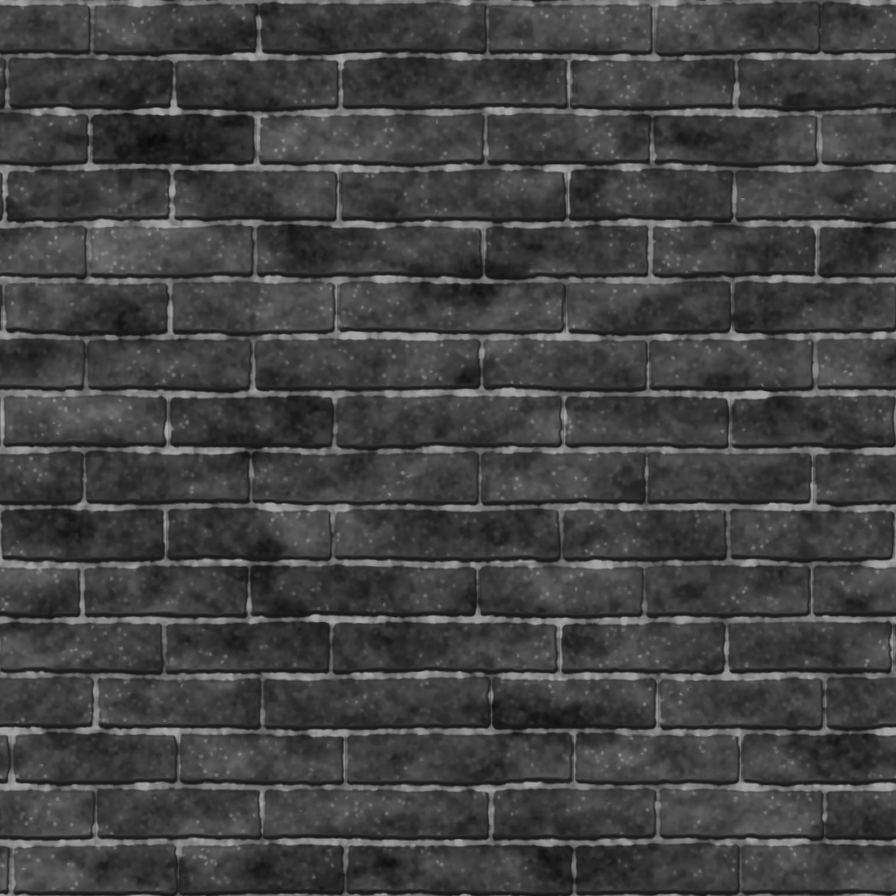
Give the GLSL for this texture, as a WebGL 1 fragment shader.

```glsl
precision highp float;
// Seamless weathered charcoal brick wall: sixteen courses, each with one long and four short bricks.

uniform vec2 u_resolution;

const float TAU = 6.2831853;
const float COURSES = 16.0;
const float LONG_BRICK = 0.2552;          // width of the long brick
const float SHORT_BRICK = 0.1862;         // width of the four others
const float LONG_START = 0.3815;          // left end of the long brick, even courses
const float COURSE_SHIFT = 0.0925;        // odd courses sit this far to the left
const vec2 JOINT_HALF = vec2(0.0021, 0.0031);
const float CORNER_RADIUS = 0.005;
const float EDGE_WEAR = 0.0036;           // raggedness of brick edges
const float EDGE_SOFTNESS = 0.0016;
const vec2 SHADOW_OFFSET = vec2(0.0018, -0.0046);
const vec3 SHADOW_COLOR = vec3(0.095);
const vec3 BRICK_COLOR = vec3(0.243);
const vec3 MORTAR_DARK = vec3(0.32);
const vec3 MORTAR_LIGHT = vec3(0.64);
const float BRICK_VARIATION = 0.06;
const float STAIN_STRENGTH = 0.13;
const float MOTTLE_STRENGTH = 0.10;
const float CRUMB_STRENGTH = 0.07;
const float GRAIN_STRENGTH = 0.06;
const float SPECK_STRENGTH = 0.13;

vec2 hash2(vec2 p) {
  vec2 k = vec2(dot(p, vec2(127.1, 311.7)), dot(p, vec2(269.5, 183.3)));
  return fract(sin(k) * 43758.545);
}

// Tiling cellular noise: x = smoothly blended value around 0, y = nearest distance, z = nearest value.
vec3 cellular(vec2 uv, vec2 period) {
  vec2 p = uv * period;
  vec2 base = floor(p);
  float total = 0.0;
  float weights = 0.0;
  vec2 nearest = vec2(9.0, 0.0);
  for (int j = -1; j <= 1; j++) {
    for (int i = -1; i <= 1; i++) {
      vec2 cell = base + vec2(float(i), float(j));
      vec2 id = mod(cell, period);
      vec2 delta = cell + hash2(id + period) - p;
      float value = hash2(id + 41.3).x;
      float dist2 = dot(delta, delta);
      float weight = exp(-4.5 * dist2);
      total += weight * (value - 0.5);
      weights += weight;
      if (dist2 < nearest.x) nearest = vec2(dist2, value);
    }
  }
  return vec3(1.25 * total / weights, sqrt(nearest.x), nearest.y);
}

float roundedBox(vec2 p, vec2 halfSize) {
  vec2 q = abs(p) - halfSize + CORNER_RADIUS;
  return length(max(q, 0.0)) + min(max(q.x, q.y), 0.0) - CORNER_RADIUS;
}

void main() {
  vec2 uv = gl_FragCoord.xy / u_resolution;
  float soft = max(EDGE_SOFTNESS, 0.7 / min(u_resolution.x, u_resolution.y));

  // Surface noise from broad stains to fine grain
  float stain = cellular(uv, vec2(10.0, 24.0)).x;
  float mottle = cellular(uv, vec2(32.0, 48.0)).x;
  float crumb = cellular(uv, vec2(84.0, 100.0)).x;
  vec3 grains = cellular(uv, vec2(190.0));

  // Slightly bowed courses
  vec2 wall = uv;
  wall.y += 0.0022 + 0.0024 * sin(TAU * (uv.y - 0.03))
          + 0.0009 * sin(TAU * (2.0 * uv.x + 3.0 * uv.y))
          + 0.0006 * sin(TAU * (5.0 * uv.x - 4.0 * uv.y) + 1.7);
  float course = mod(floor(wall.y * COURSES), COURSES);

  // Locate the brick along its course; the courses lean, then step back near the bottom
  float drift = course < 3.5 ? 0.004 : -0.012 * (15.0 - course) / 11.0;
  float along = fract(wall.x - LONG_START + COURSE_SHIFT * mod(course, 2.0) - drift);
  float shortIndex = min(floor((along - LONG_BRICK) / SHORT_BRICK), 3.0);
  bool isLong = along < LONG_BRICK;
  float width = isLong ? LONG_BRICK : SHORT_BRICK;
  float start = isLong ? 0.0 : LONG_BRICK + shortIndex * SHORT_BRICK;
  vec2 brickRandom = hash2(vec2(isLong ? 9.0 : shortIndex, course + 3.0));

  // Worn brick outline, and the shaded lower and right edges inside it
  vec2 halfCell = 0.5 * vec2(width, 1.0 / COURSES);
  vec2 local = vec2(along - start, fract(wall.y * COURSES) / COURSES) - halfCell;
  vec2 halfBrick = halfCell - JOINT_HALF;
  float wear = EDGE_WEAR * (0.5 * crumb + 0.6 * mottle + 0.3 * grains.x);
  float outline = roundedBox(local, halfBrick) + wear;
  float shadowLine = roundedBox(local + SHADOW_OFFSET, halfBrick) + wear;
  float mortarMask = smoothstep(-soft, soft, outline);
  float shadow = smoothstep(-0.002, 0.002, shadowLine);
  float rim = smoothstep(-0.004, 0.0, outline);

  // Brick face
  float tone = BRICK_VARIATION * (brickRandom.x - 0.5) + STAIN_STRENGTH * stain
             + MOTTLE_STRENGTH * mottle + CRUMB_STRENGTH * crumb + GRAIN_STRENGTH * grains.x;
  float patchy = smoothstep(-0.15, 0.35, mottle + 0.5 * stain);
  float specks = smoothstep(0.65, 0.1, grains.y) * smoothstep(0.82, 1.0, grains.z) * (0.2 + patchy);
  vec3 brick = BRICK_COLOR + tone + SPECK_STRENGTH * specks;
  brick = mix(brick, SHADOW_COLOR, max(0.9 * shadow, 0.2 * rim));

  // Mortar with gentle changes of brightness, fainter in some upright joints
  float upright = smoothstep(0.0, 0.004, halfCell.y - JOINT_HALF.y - abs(local.y));
  float fill = 0.5 + 0.55 * crumb + 0.6 * mottle + 0.35 * grains.x;
  float faint = upright * smoothstep(0.1, 0.9, brickRandom.y);
  vec3 mortar = mix(MORTAR_DARK, MORTAR_LIGHT, clamp(fill, 0.0, 1.0) - 0.4 * faint);

  gl_FragColor = vec4(clamp(mix(brick, mortar, mortarMask), 0.0, 1.0), 1.0);
}
```
